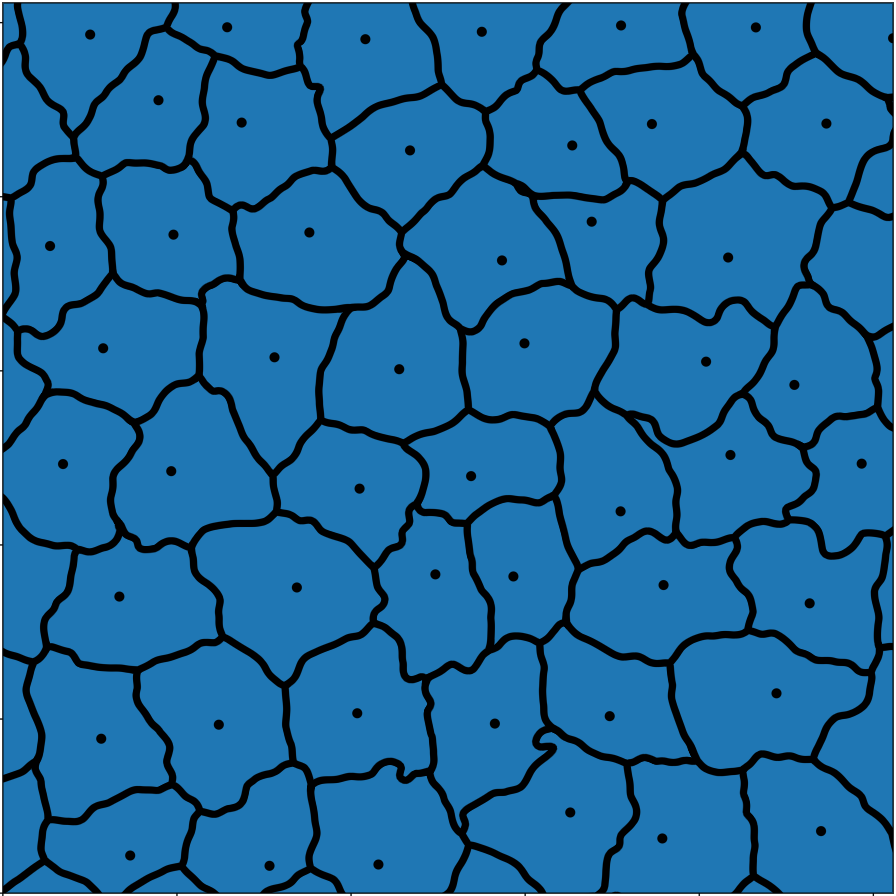
Give the GLSL for this pattern, as a Shadertoy shader.

```glsl
#define GRID vec2(6.6, 7.6)      // columns and rows of sites
#define JITTER 0.5               // site scatter, in grid steps
#define LINE_HALF 0.0041         // half width of the borders
#define DOT_RADIUS 0.0056
#define WARP_FREQ 13.0           // coarsest border wiggle
#define WARP_AMP 0.046
#define MARGIN 0.0032            // paper strip around the frame
#define FRAME_HALF 0.0007
#define TICK_STEP 0.1943
#define CELL_BLUE vec3(0.122, 0.467, 0.706)
#define PAPER vec3(1.0)

const int SITE_COUNT = 25;
const int RAY_COUNT = 14;
vec2 sites[SITE_COUNT];

vec2 hash2(vec2 p) {
    vec3 q = fract(vec3(p.xyx) * vec3(0.1031, 0.1030, 0.0973));
    q += dot(q, q.yzx + 33.33);
    return fract((q.xx + q.yz) * q.zy);
}

vec2 noise2(vec2 p) {
    vec2 i = floor(p), f = fract(p);
    f = f * f * (3.0 - 2.0 * f);
    return mix(mix(hash2(i), hash2(i + vec2(1, 0)), f.x),
               mix(hash2(i + vec2(0, 1)), hash2(i + vec2(1, 1)), f.x), f.y) - 0.5;
}

// Displaces a point so that straight cell borders turn ragged
vec2 warp(vec2 p) {
    vec2 q = p * WARP_FREQ + 41.0, offset = vec2(0.0);
    float amp = WARP_AMP;
    for (int i = 0; i < 3; i++) {
        offset += amp * noise2(q);
        q = mat2(1.66, 1.25, -1.25, 1.66) * q + 17.3;
        amp *= 0.47;
    }
    return p + offset;
}

// Staggered, jittered grid of sites around p
void gatherSites(vec2 p) {
    vec2 home = floor(p * GRID);
    for (int i = 0; i < SITE_COUNT; i++) {
        vec2 id = home + vec2(i % 5 - 2, i / 5 - 2);
        vec2 stagger = vec2(0.5 * mod(id.y, 2.0), 0.5);
        sites[i] = (id + stagger + JITTER * (hash2(id + 63.0) - 0.5)) / GRID;
    }
}

int nearestSite(vec2 p) {
    int best = 0;
    for (int i = 1; i < SITE_COUNT; i++)
        if (distance(p, sites[i]) < distance(p, sites[best])) best = i;
    return best;
}

// Signed distance to the border of one cell, positive inside
float insideCell(vec2 w, int own) {
    vec2 a = sites[own], toA = w - a;
    float d = 1.0;
    for (int i = 0; i < SITE_COUNT; i++) {
        if (i == own) continue;
        vec2 toB = w - sites[i];
        d = min(d, (dot(toB, toB) - dot(toA, toA)) / (2.0 * distance(a, sites[i])));
    }
    return d;
}

// Distance to the ragged border, found along short rays and capped at reach
float borderDistance(vec2 p, float reach) {
    vec2 w = warp(p);
    int own = nearestSite(w);
    float here = insideCell(w, own), d = reach;
    if (here > 5.0 * reach) return d;
    for (int i = 0; i < RAY_COUNT; i++) {
        float angle = 6.2832 * float(i) / float(RAY_COUNT);
        float there = insideCell(warp(p + reach * vec2(cos(angle), sin(angle))), own);
        if (there < 0.0) d = min(d, reach * here / (here - there));
    }
    return d;
}

float cover(float d, float px) {
    return 1.0 - smoothstep(-0.7 * px, 0.7 * px, d);
}

void mainImage(out vec4 fragColor, in vec2 fragCoord) {
    float px = 1.0 / iResolution.y;
    vec2 p = fragCoord * px;
    gatherSites(p);

    // Cells, borders and centre dots
    float border = borderDistance(p, LINE_HALF + px) - LINE_HALF;
    float centre = distance(p, sites[nearestSite(p)]) - DOT_RADIUS;
    vec3 color = CELL_BLUE * (1.0 - cover(min(border, centre), px));

    // Paper margin, ticks on the left and bottom, thin frame
    vec2 halfSize = 0.5 * iResolution.xy * px;
    vec2 edge = abs(p - halfSize) - halfSize + MARGIN;
    float box = max(edge.x, edge.y);
    vec2 tick = abs(mod(p - MARGIN + 0.5 * TICK_STEP, TICK_STEP) - 0.5 * TICK_STEP);
    float tickDist = min(max(tick.x, p.y - MARGIN), max(tick.y, p.x - MARGIN));
    vec3 paper = PAPER * (1.0 - cover(tickDist - FRAME_HALF, px));
    color = mix(paper, color, cover(box, px));
    color *= 1.0 - cover(abs(box) - FRAME_HALF, px);

    fragColor = vec4(color, 1.0);
}
```
